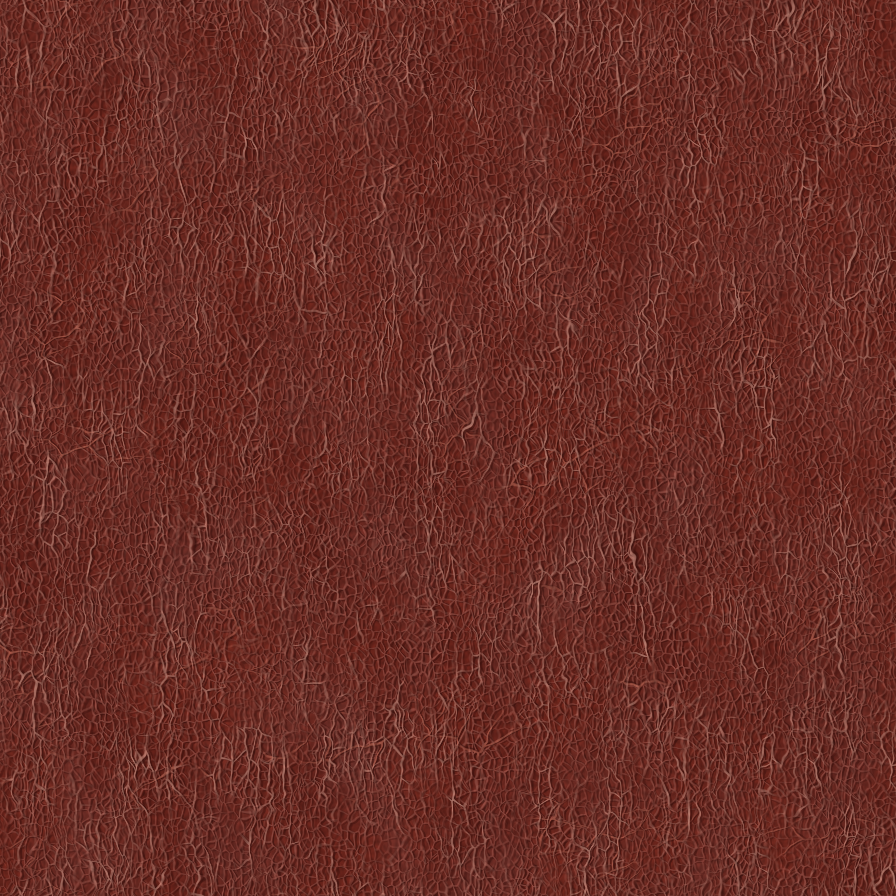
Reproduce this texture procedurally as a Shadertoy shader.

```glsl
// Worn oxblood leather: fine grain cells, pale upright creases and slanted wrinkles.

const vec3 OXBLOOD = vec3(0.365, 0.120, 0.092);
const vec3 RUSSET = vec3(0.420, 0.142, 0.105);
const vec3 DUSTY = vec3(0.420, 0.195, 0.172);
const vec3 GRAIN_RED = vec3(0.540, 0.285, 0.250);
const vec3 CREASE_PINK = vec3(0.680, 0.465, 0.415);
const vec3 WRINKLE_RUST = vec3(0.620, 0.330, 0.270);
const vec3 SHADE = vec3(0.220, 0.055, 0.042);

vec2 hash2(vec2 p) {
    vec3 q = fract(p.xyx * vec3(0.1031, 0.1030, 0.0973));
    q += dot(q, q.yzx + 33.33);
    return fract((q.xx + q.yz) * q.zy);
}

float cornerSlope(vec2 cell, vec2 corner, vec2 f) {
    return dot(hash2(cell + corner) * 2.0 - 1.0, f - corner);
}

// Gradient noise, roughly -0.7 to 0.7
float gradientNoise(vec2 p) {
    vec2 cell = floor(p), f = fract(p);
    vec2 u = f * f * f * (f * (f * 6.0 - 15.0) + 10.0);
    float low = mix(cornerSlope(cell, vec2(0, 0), f), cornerSlope(cell, vec2(1, 0), f), u.x);
    float high = mix(cornerSlope(cell, vec2(0, 1), f), cornerSlope(cell, vec2(1, 1), f), u.x);
    return mix(low, high, u.y);
}

float fbm(vec2 p) {
    float sum = 0.0, gain = 1.0;
    for (int i = 0; i < 4; i++) {
        sum += gain * gradientNoise(p);
        p = p * 2.03 + 17.3;
        gain *= 0.6;
    }
    return sum;
}

vec2 warp(vec2 p, float frequency, float amount) {
    vec2 q = p * frequency;
    return p + amount * vec2(gradientNoise(q + 5.2), gradientNoise(q + 41.7));
}

vec2 rotate(vec2 p, float angle) {
    float c = cos(angle), s = sin(angle);
    return vec2(c * p.x + s * p.y, c * p.y - s * p.x);
}

// Canvas distance to the nearest border of stretched Voronoi cells
float borderDistance(vec2 p, vec2 scale) {
    vec2 q = p * scale, cell = floor(q), f = fract(q);
    vec2 nearest = vec2(0.0), nearestCell = vec2(0.0);
    float best = 9.0;
    for (int y = -1; y <= 1; y++)
    for (int x = -1; x <= 1; x++) {
        vec2 offset = vec2(x, y);
        vec2 site = offset + hash2(cell + offset) - f;
        float d = dot(site, site);
        if (d < best) { best = d; nearest = site; nearestCell = offset; }
    }
    float border = 9.0;
    for (int y = -2; y <= 2; y++)
    for (int x = -2; x <= 2; x++) {
        vec2 offset = nearestCell + vec2(x, y);
        vec2 site = offset + hash2(cell + offset) - f;
        vec2 across = site - nearest;
        if (dot(across, across) > 0.0001)
            border = min(border, dot(0.5 * (nearest + site), across) / length(across * scale));
    }
    return border;
}

float crackLine(vec2 p, vec2 scale, float halfWidth, float pixel) {
    return 1.0 - smoothstep(halfWidth - pixel, halfWidth + pixel, borderDistance(p, scale));
}

// Paints raised lines with a shadow on their right side
vec3 addCracks(vec3 color, vec3 tint, vec2 p, vec2 shift, vec2 scale, float halfWidth, float pixel, float amount) {
    float shadow = crackLine(p - shift, scale, halfWidth * 1.2, pixel);
    float line = crackLine(p, scale, halfWidth, pixel);
    color = mix(color, SHADE, shadow * amount * 0.7);
    return mix(color, tint, line * amount);
}

void mainImage(out vec4 fragColor, in vec2 fragCoord) {
    vec2 p = fragCoord / iResolution.y;
    float pixel = 0.55 / iResolution.y;
    vec2 shift = vec2(0.0021, -0.0010);

    // Mottled dye, drawn out vertically
    float dye = fbm(p * vec2(9.0, 6.0) + 3.1);
    float haze = fbm(p * vec2(12.0, 6.0) + 29.4);
    vec3 color = mix(OXBLOOD, RUSSET, smoothstep(-0.6, 0.6, dye));
    color = mix(color, DUSTY, 0.75 * smoothstep(-0.4, 0.8, haze));

    // Tiny grain cells
    vec2 bent = warp(warp(p, 18.0, 0.009), 80.0, 0.0045);
    float grainWear = smoothstep(-0.6, 0.6, fbm(p * vec2(24.0, 15.0) + 8.6));
    color = addCracks(color, GRAIN_RED, bent, shift, vec2(138.0, 92.0), 0.0008, pixel, mix(0.35, 0.85, grainWear));

    // Slanted wrinkles
    vec2 slanted = rotate(warp(bent, 7.0, 0.03), 0.55);
    float wrinkleWear = smoothstep(-0.1, 0.6, fbm(p * 9.0 + 61.0));
    color = addCracks(color, WRINKLE_RUST, slanted, shift, vec2(20.0, 38.0), 0.0009, pixel, 0.85 * wrinkleWear);

    // Upright creases: short fine ones, then long ones, worn away in places
    vec2 upright = warp(bent, 9.0, 0.016);
    float fineWear = smoothstep(-0.35, 0.55, fbm(p * vec2(24.0, 9.0) + 47.0));
    color = addCracks(color, CREASE_PINK, upright + 3.7, shift, vec2(92.0, 33.0), 0.0008, pixel, 0.75 * fineWear);
    float longWear = smoothstep(-0.35, 0.5, fbm(p * vec2(18.0, 7.0) + 13.7));
    float broken = smoothstep(-0.5, 0.3, gradientNoise(p * vec2(52.0, 28.0)));
    color = addCracks(color, CREASE_PINK, upright, shift, vec2(56.0, 17.0), 0.0010, pixel, 0.9 * longWear * broken);

    // Pores
    float pores = gradientNoise(p * vec2(250.0, 190.0)) + 0.6 * gradientNoise(p * 120.0 + 7.0);
    color *= 1.0 + 0.24 * pores;
    fragColor = vec4(color, 1.0);
}
```
